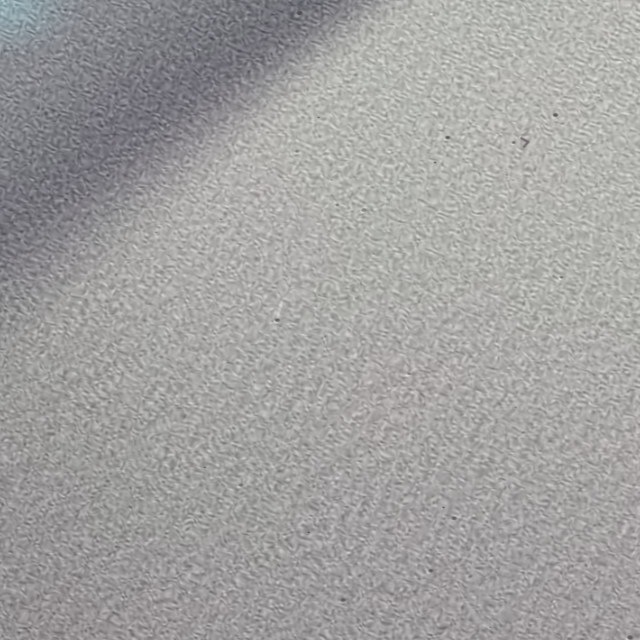
Give the GLSL for this texture, as a three.js fragment shader.

```glsl
// A matte plaster wall in soft light, crossed by a diagonal shadow at upper left.
// Smooth gradients give the lighting; warped, embossed value noise at three sizes
// gives the grain, and hashed pits, a chip and a faint scratch add small flaws.
varying vec2 vUv;

const vec3 WALL_BRIGHT = vec3(0.715, 0.717, 0.700);
const vec3 WALL_DIM    = vec3(0.596, 0.586, 0.590);
const vec3 SHADOW_CORE = vec3(0.450, 0.450, 0.478);
const vec3 SHADOW_FILL = vec3(0.530, 0.538, 0.558);
const vec3 CORNER_GLOW = vec3(0.570, 0.670, 0.690);
const vec3 PIT_COLOR   = vec3(0.270, 0.250, 0.250);

const vec2  FINE_FREQ    = vec2(165.0, 245.0); // grain cells along and across
const vec2  CROSS_FREQ   = vec2(150.0, 205.0);
const vec2  COARSE_FREQ  = vec2(58.0, 98.0);
const float FINE_ANGLE   = -0.35;
const float CROSS_ANGLE  = 0.95;
const float COARSE_ANGLE = 1.10;
const float FINE_DEPTH   = 0.140;
const float CROSS_DEPTH  = 0.085;
const float COARSE_DEPTH = 0.042;
const float WARP_FREQ    = 70.0;
const float WARP_AMOUNT  = 0.006;
const float TINT_AMOUNT  = 0.010;
const int   PIT_COUNT    = 30;
const float EDGE_SOFT    = 0.0018;

float hash(vec2 p) {
  return fract(sin(dot(p, vec2(127.1, 311.7))) * 43758.5453);
}

float noise(vec2 p) {
  vec2 cell = floor(p);
  vec2 f = fract(p);
  f = f * f * (3.0 - 2.0 * f);
  float low  = mix(hash(cell), hash(cell + vec2(1.0, 0.0)), f.x);
  float high = mix(hash(cell + vec2(0.0, 1.0)), hash(cell + 1.0), f.x);
  return mix(low, high, f.y);
}

vec2 rotate(vec2 p, float angle) {
  float c = cos(angle), s = sin(angle);
  return vec2(c * p.x + s * p.y, c * p.y - s * p.x);
}

// Height difference across the grain, lit from one side
float emboss(vec2 p, float angle, vec2 freq) {
  vec2 q = rotate(p, angle) * freq + 31.0;
  vec2 lightStep = vec2(0.15, 0.45);
  return noise(q + lightStep) - noise(q - lightStep);
}

float segmentDistance(vec2 p, vec2 a, vec2 b) {
  vec2 ab = b - a;
  float t = clamp(dot(p - a, ab) / dot(ab, ab), 0.0, 1.0);
  return length(p - a - ab * t);
}

float softMask(float dist, float radius) {
  return 1.0 - smoothstep(radius - EDGE_SOFT, radius + EDGE_SOFT, dist);
}

// Wall gradient, diagonal shadow and the cool glow in the corner
vec3 lighting(vec2 p) {
  float lit = smoothstep(-0.1, 1.0, 0.9 * p.y + 0.2 * p.x);
  vec3 wall = mix(WALL_DIM, WALL_BRIGHT, lit);
  wall -= 0.03 * (1.0 - smoothstep(0.0, 0.35, p.x));

  float depth = (p.y - 0.55 - 0.79 * p.x) / 1.274;
  float blur = mix(0.13, 0.065, clamp(p.x * 2.0, 0.0, 1.0));
  vec3 shade = mix(SHADOW_CORE, SHADOW_FILL, smoothstep(0.05, 0.26, depth));
  float glow = 1.0 - smoothstep(0.0, 0.15, length((p - vec2(0.0, 1.0)) * vec2(1.0, 1.4)));
  shade = mix(shade, CORNER_GLOW, glow);
  return mix(wall, shade, smoothstep(-blur, blur * 0.75, depth));
}

// Three layers of relief on a warped plane, so no layer forms rows
float grain(vec2 p) {
  vec2 warp = vec2(noise(p * WARP_FREQ), noise(p * WARP_FREQ + 53.0)) - 0.5;
  vec2 q = p + WARP_AMOUNT * warp;
  float lowWall = 1.0 - smoothstep(0.35, 0.75, p.y);
  return FINE_DEPTH * emboss(q, FINE_ANGLE, FINE_FREQ)
       + CROSS_DEPTH * emboss(q, CROSS_ANGLE, CROSS_FREQ)
       + COARSE_DEPTH * mix(0.5, 1.3, lowWall) * emboss(q, COARSE_ANGLE, COARSE_FREQ);
}

// Small dark holes, each with a bright rim on one side
vec3 addPits(vec3 color, vec2 p) {
  for (int i = 0; i < PIT_COUNT; i++) {
    float id = float(i) + 1.0;
    vec2 center = vec2(hash(vec2(id, 3.7)), hash(vec2(id, 8.3)));
    center.x = pow(center.x, 0.75);
    float size = hash(vec2(id, 5.1));
    float radius = mix(0.0012, 0.0036, size * size);
    vec2 q = (p - center) * vec2(0.85, 1.15);
    float rim = softMask(length(q + radius * vec2(0.9, 1.3)), radius);
    float hole = softMask(length(q), radius);
    color += 0.12 * rim * (1.0 - hole);
    color = mix(color, PIT_COLOR, hole * mix(0.3, 0.8, hash(vec2(id, 1.9))));
  }
  return color;
}

// One hooked chip and one faint raised scratch
vec3 addMarks(vec3 color, vec2 p) {
  vec2 bend = vec2(0.825, 0.778);
  float chip = min(segmentDistance(p, vec2(0.815, 0.784), bend),
                   segmentDistance(p, bend, vec2(0.819, 0.771)));
  color = mix(color, PIT_COLOR, 0.6 * softMask(chip, 0.0020));
  float scratch = min(segmentDistance(p, vec2(0.434, 0.504), vec2(0.440, 0.528)),
                      segmentDistance(p, vec2(0.447, 0.536), vec2(0.458, 0.547)));
  return color + 0.08 * softMask(scratch, 0.0022);
}

void main() {
  vec3 color = lighting(vUv);
  float blotch = noise(vUv * 5.0 + 7.0) + 0.5 * noise(vUv * 17.0) - 0.75;
  color += TINT_AMOUNT * blotch * vec3(1.0, -0.6, 0.4);
  color = addMarks(addPits(color + grain(vUv), vUv), vUv);
  gl_FragColor = vec4(clamp(color, 0.0, 1.0), 1.0);
}
```
